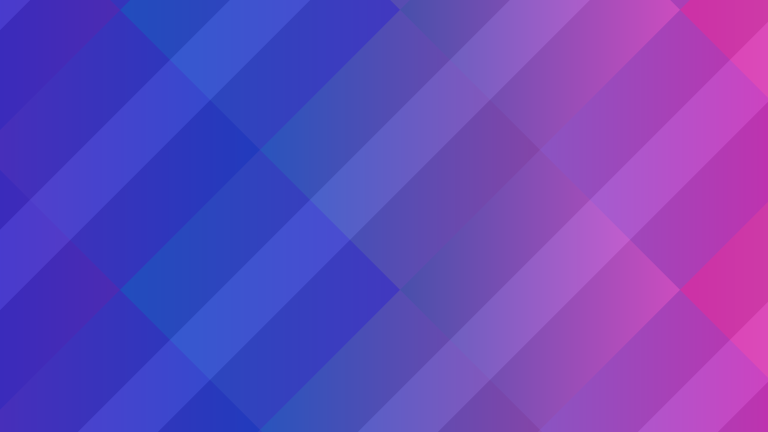
Reproduce this background procedurally as a Shadertoy shader.

```glsl
// Diagonal lattice of gradient diamonds, blue to pink, crossed by pale stripes.

#define TILE_SIZE 0.648            // diamond diagonal, in canvas heights
#define LATTICE_ORIGIN vec2(0.278, 0.023) // left corner of a diamond, from top left
#define STRIPE_HALF_WIDTH 0.143    // fraction of a tile
#define STRIPE_GLOW vec3(0.055, 0.063, 0.068)
#define SAMPLES 3                  // edge smoothing samples per axis
#define COLUMNS 7

// Colour at the left corner of each diamond column
const vec3 LEFT_COLORS[COLUMNS] = vec3[COLUMNS](
    vec3(0.13, 0.17, 0.78), vec3(0.29, 0.18, 0.73), vec3(0.13, 0.30, 0.74),
    vec3(0.16, 0.33, 0.74), vec3(0.28, 0.31, 0.67), vec3(0.54, 0.33, 0.76),
    vec3(0.80, 0.19, 0.65));

// Colour at the right corner of each diamond column
const vec3 RIGHT_COLORS[COLUMNS] = vec3[COLUMNS](
    vec3(0.30, 0.17, 0.70), vec3(0.13, 0.23, 0.74), vec3(0.26, 0.22, 0.75),
    vec3(0.52, 0.27, 0.66), vec3(0.80, 0.30, 0.75), vec3(0.79, 0.17, 0.67),
    vec3(0.81, 0.31, 0.67));

// Point is in canvas heights, with y pointing down
vec3 latticeColor(vec2 point) {
    // Rotate to the two diagonal axes
    vec2 p = point - LATTICE_ORIGIN;
    vec2 diagonal = vec2(p.x + p.y, p.x - p.y) / TILE_SIZE;
    vec2 cell = floor(diagonal);
    vec2 local = diagonal - cell;

    // Horizontal gradient from corner to corner
    int column = clamp(int(cell.x + cell.y) + 2, 0, COLUMNS - 1);
    float across = 0.5 * (local.x + local.y);
    vec3 color = mix(LEFT_COLORS[column], RIGHT_COLORS[column], across);

    // Pale stripe along the middle of the tile
    float stripe = step(abs(local.x - 0.5), STRIPE_HALF_WIDTH);
    return color + STRIPE_GLOW * stripe;
}

void mainImage(out vec4 fragColor, in vec2 fragCoord) {
    // Average a small grid of samples to smooth the edges
    vec3 total = vec3(0.0);
    for (int i = 0; i < SAMPLES * SAMPLES; i++) {
        vec2 grid = vec2(i % SAMPLES, i / SAMPLES);
        vec2 offset = (grid + 0.5) / float(SAMPLES) - 0.5;
        vec2 point = (fragCoord + offset) / iResolution.y;
        total += latticeColor(vec2(point.x, 1.0 - point.y));
    }
    fragColor = vec4(total / float(SAMPLES * SAMPLES), 1.0);
}
```
